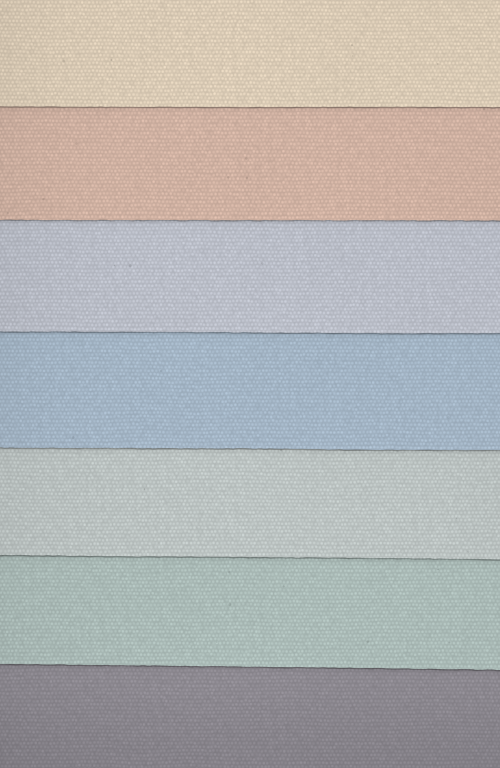
A Shadertoy shader for this texture:

```glsl
// Seven overlapping strips of pastel woven canvas, each shading the one below.

const int STRIPS = 7;
const vec2 THREADS = vec2(207.0, 200.0); // beads per canvas height

float hash(vec2 p) {
    return fract(sin(dot(p, vec2(127.1, 311.7))) * 43758.5453);
}

float noise(vec2 p) {
    vec2 i = floor(p), f = fract(p);
    f = f * f * (3.0 - 2.0 * f);
    return mix(mix(hash(i), hash(i + vec2(1.0, 0.0)), f.x),
               mix(hash(i + vec2(0.0, 1.0)), hash(i + vec2(1.0, 1.0)), f.x), f.y);
}

vec3 stripColor(int k) {
    vec3 dyes[STRIPS] = vec3[STRIPS](
        vec3(0.86, 0.80, 0.715),  // cream
        vec3(0.82, 0.70, 0.64),   // peach
        vec3(0.735, 0.75, 0.79),  // lavender
        vec3(0.645, 0.715, 0.78), // blue
        vec3(0.74, 0.77, 0.765),  // pale grey green
        vec3(0.675, 0.74, 0.725), // mint
        vec3(0.56, 0.545, 0.575)  // mauve
    );
    return dyes[k];
}

// Depth of the lower edge of strip k, measured from the top, with tilt and sag
float edgeDepth(int k, vec2 p, float x) {
    float depths[STRIPS - 1] = float[STRIPS - 1](
        0.1395, 0.287, 0.433, 0.5845, 0.7255, 0.8685);
    float n = float(k);
    float tilt = 0.00022 * (n + 1.0) * (n + 1.0) * (x - 0.5);
    float sag = 0.001 * (noise(vec2(x * 4.0, n * 7.0)) - 0.5);
    float fray = 0.0007 * (noise(vec2(p.x * THREADS.x * 0.7, n * 5.0)) - 0.5);
    return depths[k] + tilt + sag + fray;
}

// Staggered round beads, about -1 in the gaps to 1 on the crowns
float weave(vec2 p, float seed) {
    vec2 warp = vec2(noise(p * 14.0 + seed), noise(p * 16.0 - seed)) - 0.5;
    vec2 q = p * THREADS + warp * 0.4;
    float row = floor(q.y);
    q.x += 0.5 * mod(row, 2.0);
    vec2 id = vec2(floor(q.x), row) + seed;
    vec2 jitter = 0.2 * (vec2(hash(id + 1.7), hash(id + 6.3)) - 0.5);
    float bead = 1.0 - smoothstep(0.08, 0.56, length(fract(q) - 0.5 - jitter));
    return 2.0 * bead * (0.7 + 0.6 * hash(id)) - 0.75;
}

// Sparse faint fibres caught in the cloth
float flecks(vec2 p, float density) {
    vec2 q = p * 45.0;
    vec2 id = floor(q);
    vec2 center = 0.25 + 0.5 * vec2(hash(id + 3.1), hash(id + 8.7));
    float size = mix(0.06, 0.14, hash(id + 5.3));
    float spot = 1.0 - smoothstep(size * 0.3, size, length(fract(q) - center));
    return spot * step(1.0 - density, hash(id));
}

void mainImage(out vec4 fragColor, in vec2 fragCoord) {
    vec2 uv = fragCoord / iResolution.xy;
    vec2 p = fragCoord / iResolution.y;
    float pixel = 1.0 / iResolution.y;
    float depth = 1.0 - uv.y;

    // Layer strips downward, with a thin seam and soft shadow under each edge
    vec3 color = stripColor(0);
    float seed = 0.0;
    float shade = 1.0;
    for (int k = 0; k < STRIPS - 1; k++) {
        float d = depth - edgeDepth(k, p, uv.x);
        float below = smoothstep(-0.5 * pixel, 0.5 * pixel, d);
        color = mix(color, stripColor(k + 1), below);
        seed += 13.0 * step(0.0, d);
        float seam = 1.0 - smoothstep(0.0002, 0.0004 + pixel, abs(d - 0.0006));
        float wear = mix(0.55, 1.0, noise(vec2(p.x * 60.0, float(k) * 3.0)));
        float shadow = below * exp(-max(d, 0.0) / 0.003);
        float lipOffset = (d + 0.0032) / 0.0016;
        float lip = exp(-lipOffset * lipOffset);
        shade *= (1.0 - 0.27 * seam * wear) * (1.0 - 0.13 * shadow) * (1.0 + 0.02 * lip);
    }

    // Thread relief, fine grain and broad mottling
    float relief = weave(p, seed);
    float grain = noise(p * 300.0 + seed) - 0.5;
    float mottle = noise(p * 9.0 + seed) - 0.5;
    color *= shade * (1.0 + 0.045 * relief + 0.05 * grain + 0.01 * mottle);
    color *= 1.0 - 0.10 * flecks(p, 0.02);

    // Soft light, falling off at the left and bottom
    float leftFall = exp(-uv.x * 7.0);
    float lowFall = 1.0 - smoothstep(0.0, 0.13, uv.y);
    color *= 1.0 - 0.05 * leftFall - 0.06 * lowFall - 0.015 * uv.x * uv.x;

    fragColor = vec4(clamp(color, 0.0, 1.0), 1.0);
}
```
